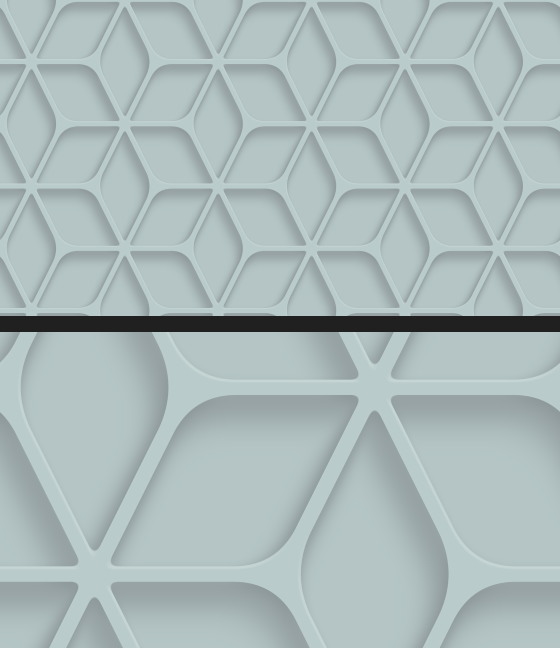
Top: the whole. Bottom: its middle third, enlarged.
Give the GLSL for this pattern, as a WebGL 2 fragment shader.

```glsl
#version 300 es
precision highp float;
// Raised lattice of rhombic cells with rounded joints and soft drop shadows.

uniform vec2 u_resolution;
out vec4 fragColor;

const float EDGE_LENGTH = 0.197;            // lattice edge, in canvas heights
const vec2  ORIGIN = vec2(0.505, 0.088);    // a six-way joint, in edge lengths
const float HALF_WIDTH = 0.041;             // half the bar width, in edge lengths
const float WIDE_FILLET = 0.21;             // rounding at three-way joints
const float TIGHT_FILLET = 0.06;            // rounding at six-way joints
const vec2  TO_LIGHT = vec2(0.5, 0.866);
const float SHADOW_REACH = 0.21;
const int   SHADOW_STEPS = 10;
const float RIM_WIDTH = 0.014;

const vec3 CELL_COLOR = vec3(0.708, 0.772, 0.772);
const vec3 SHADOW_COLOR = vec3(0.555, 0.597, 0.607);
const vec3 BAR_COLOR = vec3(0.730, 0.796, 0.796);
const vec3 RIM_COLOR = vec3(0.772, 0.835, 0.832);

// Minimum with a rounded crease of size k
float smoothMin(float a, float b, float k) {
    float h = max(k - abs(a - b), 0.0) / k;
    return min(a, b) - 0.25 * h * h * k;
}

// Distance from the centre lines of the bars, with filleted joints
float latticeDistance(vec2 p) {
    // Fold into a quarter repeat, six-way joints at (0, 0) and (1.5, 1)
    vec2 q = abs(mod(p + vec2(1.5, 1.0), vec2(3.0, 2.0)) - vec2(1.5, 1.0));
    float slant = q.x - 0.5 * q.y;
    if (slant > 1.0) {
        q = vec2(1.5, 1.0) - q;
        slant = 1.0 - slant;
    }
    const float c = 0.894427;   // scales slanted offsets to true distances
    float first, second;
    if (slant > 0.0) {          // leaning cell
        first = smoothMin(q.y, (1.0 - slant) * c, WIDE_FILLET);
        second = smoothMin(1.0 - q.y, slant * c, WIDE_FILLET);
    } else {                    // upright cell
        float rise = 0.5 * q.y;
        first = smoothMin(rise - q.x, 1.0 - rise - q.x, WIDE_FILLET / c) * c;
        second = smoothMin(rise + q.x, 1.0 - rise + q.x, WIDE_FILLET / c) * c;
    }
    return smoothMin(first, second, TIGHT_FILLET);
}

// Shadow spreading and softening away from the light
float dropShadow(vec2 p) {
    float sum = 0.0;
    for (int i = 0; i < SHADOW_STEPS; i++) {
        float t = (float(i) + 0.5) / float(SHADOW_STEPS);
        float d = latticeDistance(p + TO_LIGHT * SHADOW_REACH * t);
        float blur = 0.04 + 0.13 * t;
        sum += 1.0 - smoothstep(HALF_WIDTH - 0.03, HALF_WIDTH + blur, d);
    }
    return sum / float(SHADOW_STEPS);
}

void main() {
    vec2 p = gl_FragCoord.xy / (u_resolution.y * EDGE_LENGTH) - ORIGIN;
    float pixel = 1.0 / (u_resolution.y * EDGE_LENGTH);
    float d = latticeDistance(p);

    // Recessed cells
    vec3 color = mix(CELL_COLOR, SHADOW_COLOR, dropShadow(p));

    // Bars with a thin lit rim
    float bar = 1.0 - smoothstep(-0.6 * pixel, 0.6 * pixel, d - HALF_WIDTH);
    float slope = (latticeDistance(p + TO_LIGHT * 0.01) - d) / 0.01;
    float rim = smoothstep(-RIM_WIDTH - pixel, -RIM_WIDTH + pixel, d - HALF_WIDTH);
    rim *= smoothstep(0.0, 0.8, slope);
    color = mix(color, mix(BAR_COLOR, RIM_COLOR, rim), bar);

    fragColor = vec4(color, 1.0);
}
```
